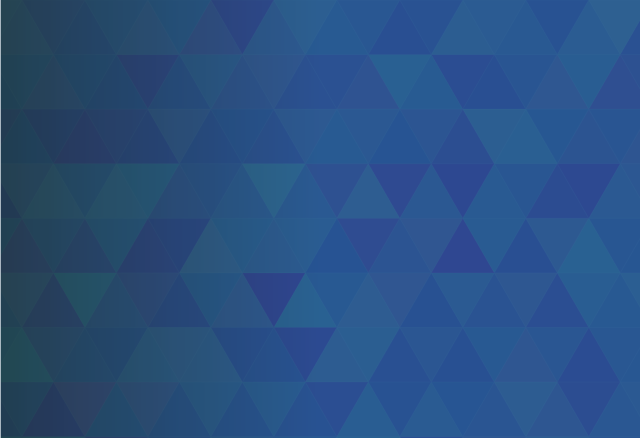
Give the GLSL for this background, as a WebGL 1 fragment shader.

```glsl
precision highp float;

uniform vec2 u_resolution;

// Layout, in units of the canvas height
const float ROW_HEIGHT = 0.1246;
const float SIDE = 0.1438;
const float FIRST_VERTEX = 0.050;
const float SEAM_WIDTH = 0.0018;
const float EDGE_WIDTH = 0.0018;

// Colours
const vec3 BLUE = vec3(0.150, 0.325, 0.575);
const vec3 TEAL = vec3(0.165, 0.405, 0.570);
const vec3 VIOLET = vec3(0.195, 0.255, 0.565);
const vec3 SLATE = vec3(0.205, 0.375, 0.565);
const vec3 SEAM = vec3(0.230, 0.450, 0.620);
const vec3 EDGE = vec3(0.800, 0.840, 0.870);
const vec3 SHADE_TINT = vec3(0.820, 0.730, 0.560);

// Variation
const float SHADE_REACH = 0.50;
const float SEAM_OPACITY = 0.16;
const float HUE_SPREAD = 0.95;
const float SLATE_AMOUNT = 0.55;
const float DRIFT_SCALE = 2.6;
const float DRIFT_AMOUNT = 0.35;
const float STREAK_SCALE = 45.0;
const float STREAK_AMOUNT = 0.05;
const int SAMPLES = 3;

vec2 hash2(vec2 p) {
  vec2 q = vec2(dot(p, vec2(127.1, 311.7)), dot(p, vec2(269.5, 183.3)));
  return fract(sin(q) * 43758.5);
}

float gradientNoise(vec2 p) {
  vec2 i = floor(p);
  vec2 f = fract(p);
  vec2 w = f * f * f * (f * (f * 6.0 - 15.0) + 10.0);
  vec2 e = vec2(1.0, 0.0);
  float a = dot(hash2(i) * 2.0 - 1.0, f);
  float b = dot(hash2(i + e.xy) * 2.0 - 1.0, f - e.xy);
  float c = dot(hash2(i + e.yx) * 2.0 - 1.0, f - e.yx);
  float d = dot(hash2(i + e.xx) * 2.0 - 1.0, f - e.xx);
  return mix(mix(a, b, w.x), mix(c, d, w.x), w.y);
}

// Flat colour of one triangle: blue leaning to teal or violet, then greyed
vec3 triangleColor(vec2 cell, float half_) {
  vec2 id = vec2(cell.x * 2.0 + half_, cell.y);
  vec2 r = hash2(id + 3.7);
  vec2 s = hash2(id * 1.3 + 41.2);
  float drift = gradientNoise((id + vec2(id.y, 0.0)) / DRIFT_SCALE + 0.37);
  float hue = (r.x + r.y - 1.0) * HUE_SPREAD + drift * DRIFT_AMOUNT;
  vec3 color = mix(BLUE, hue > 0.0 ? TEAL : VIOLET, min(abs(hue), 1.0));
  return mix(color, SLATE, s.x * s.x * SLATE_AMOUNT);
}

// Distance to the nearest integer
float gridDistance(float x) {
  return abs(fract(x + 0.5) - 0.5);
}

vec3 pattern(vec2 p) {
  // Skewed lattice, rows counted down from the top
  float v = (1.0 - p.y) / ROW_HEIGHT;
  float u = (p.x - FIRST_VERTEX) / SIDE - 0.5 * v;
  vec2 cell = floor(vec2(u, v));
  vec2 local = vec2(u, v) - cell;
  vec3 color = triangleColor(cell, step(1.0, local.x + local.y));

  // Faint pale seams along the three line directions
  float slanted = min(gridDistance(u), gridDistance(u + v));
  float seamDistance = min(slanted, gridDistance(v)) * ROW_HEIGHT;
  float seam = 1.0 - smoothstep(0.25, 0.75, seamDistance / SEAM_WIDTH);
  return mix(color, SEAM, seam * SEAM_OPACITY);
}

void main() {
  // Supersampling smooths the triangle borders
  vec3 color = vec3(0.0);
  for (int j = 0; j < SAMPLES; j++) {
    for (int i = 0; i < SAMPLES; i++) {
      vec2 offset = (vec2(float(i), float(j)) + 0.5) / float(SAMPLES) - 0.5;
      color += pattern((gl_FragCoord.xy + offset) / u_resolution.y);
    }
  }
  color /= float(SAMPLES * SAMPLES);

  // Dark shade from the left, with faint upright streaks
  float x = gl_FragCoord.x / u_resolution.x;
  float light = clamp(x / SHADE_REACH, 0.0, 1.0);
  float streak = gradientNoise(vec2(x * STREAK_SCALE, 0.5));
  light = clamp(light + streak * STREAK_AMOUNT * (1.0 - light), 0.0, 1.0);
  color *= mix(SHADE_TINT, vec3(1.0), light);

  // Thin pale line at the left border
  float pixel = 1.0 / u_resolution.y;
  float left = (gl_FragCoord.x - 0.5) * pixel;
  float edge = clamp((EDGE_WIDTH - left) / pixel, 0.0, 1.0);
  gl_FragColor = vec4(mix(color, EDGE, edge), 1.0);
}
```
